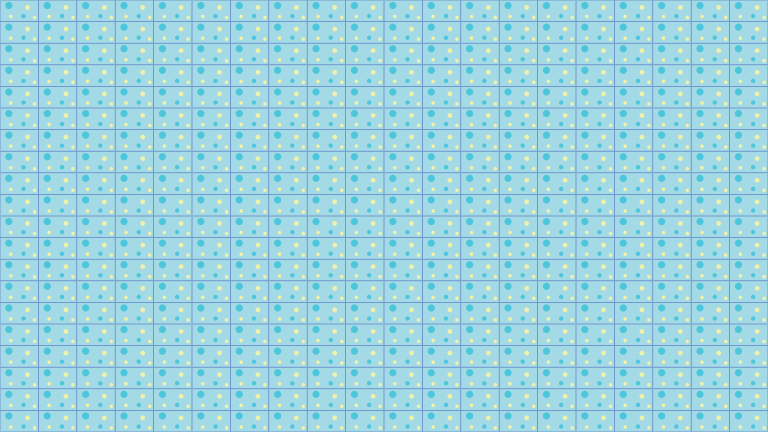
Write a Shadertoy shader that draws this pattern.

```glsl
const vec2 REPEATS = vec2(20.0, 20.0);
const float LINE_WIDTH = 0.030;   // in cell heights
const vec3 GROUND = vec3(0.643, 0.855, 0.902);
const vec3 LINE = vec3(0.33, 0.46, 0.76);
const vec3 CYAN = vec3(0.302, 0.773, 0.855);
const vec3 YELLOW = vec3(0.945, 0.945, 0.663);

// Dots of one cell: centre as a fraction of the cell, radius in cell heights
const int DOT_COUNT = 5;
const int CYAN_COUNT = 2;
const vec3 DOTS[DOT_COUNT] = vec3[DOT_COUNT](
    vec3(0.230, 0.744, 0.165),
    vec3(0.613, 0.255, 0.100),
    vec3(0.717, 0.655, 0.108),
    vec3(0.280, 0.232, 0.083),
    vec3(0.900, 0.190, 0.083)
);

// Share of a pixel-wide box covered by a line centred on zero
vec2 lineCoverage(vec2 dist, float pixel) {
    float halfLine = 0.5 * LINE_WIDTH;
    vec2 upper = min(dist + 0.5 * pixel, vec2(halfLine));
    vec2 lower = max(dist - 0.5 * pixel, vec2(-halfLine));
    return clamp((upper - lower) / pixel, 0.0, 1.0);
}

float discCoverage(vec2 offset, float radius, float pixel) {
    return clamp(0.5 + (radius - length(offset)) / pixel, 0.0, 1.0);
}

void mainImage(out vec4 fragColor, in vec2 fragCoord) {
    // Cell coordinates, scaled so that a cell is one unit high
    vec2 cell = fract(fragCoord / iResolution.xy * REPEATS);
    float pixel = REPEATS.y / iResolution.y;
    vec2 cellSize = vec2(iResolution.x / iResolution.y * REPEATS.y / REPEATS.x, 1.0);

    vec3 color = GROUND;

    // Dots
    for (int i = 0; i < DOT_COUNT; i++) {
        vec2 offset = (cell - DOTS[i].xy) * cellSize;
        vec3 dotColor = i < CYAN_COUNT ? CYAN : YELLOW;
        color = mix(color, dotColor, discCoverage(offset, DOTS[i].z, pixel));
    }

    // Grid lines along the cell borders
    vec2 borderDist = min(cell, 1.0 - cell) * cellSize;
    vec2 grid = lineCoverage(borderDist, pixel);
    color = mix(color, LINE, max(grid.x, grid.y));

    fragColor = vec4(color, 1.0);
}
```
